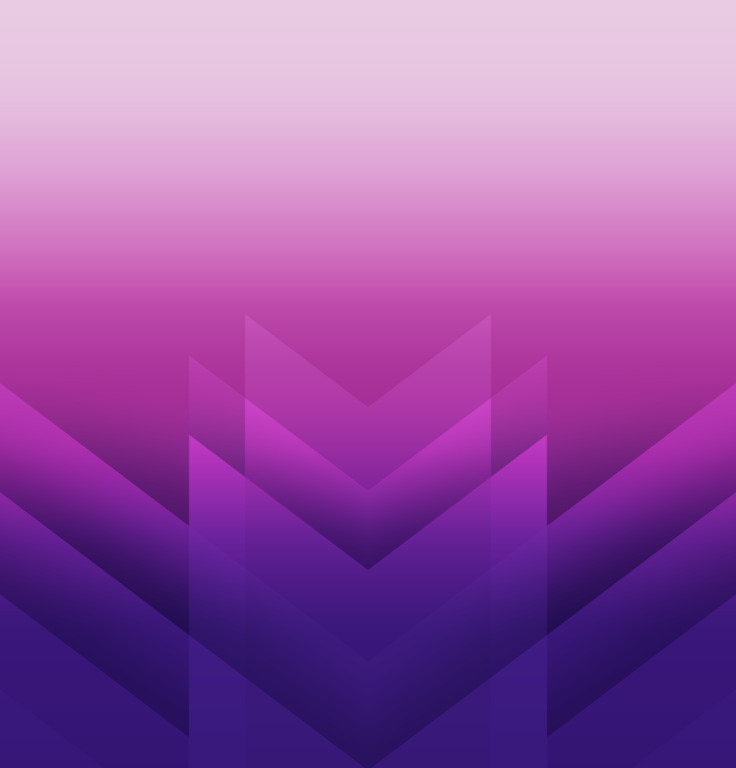
This background is drawn by a Shadertoy shader. Its source:

```glsl
float ramp(float a, float b, float x) {
    return clamp((x - a) / (b - a), 0.0, 1.0);
}

// Antialiased coverage of the positive side of a distance
float cover(float d) {
    return smoothstep(-0.9, 0.9, d * iResolution.y);
}

// Pale pink to magenta backdrop; t runs from top to bottom
vec3 skyColor(float t) {
    vec3 c = mix(vec3(0.915, 0.80, 0.89), vec3(0.90, 0.76, 0.88), ramp(0.0, 0.14, t));
    c = mix(c, vec3(0.86, 0.58, 0.81), smoothstep(0.10, 0.29, t));
    c = mix(c, vec3(0.77, 0.32, 0.69), smoothstep(0.22, 0.42, t));
    c = mix(c, vec3(0.66, 0.19, 0.60), smoothstep(0.34, 0.52, t));
    return mix(c, vec3(0.42, 0.12, 0.52), smoothstep(0.49, 0.69, t));
}

// Magenta to indigo panels
vec3 panelColor(float t) {
    vec3 c = mix(vec3(0.74, 0.23, 0.71), vec3(0.66, 0.17, 0.67), ramp(0.50, 0.61, t));
    c = mix(c, vec3(0.42, 0.13, 0.60), smoothstep(0.57, 0.72, t));
    c = mix(c, vec3(0.225, 0.09, 0.48), smoothstep(0.66, 0.84, t));
    return mix(c, vec3(0.20, 0.08, 0.45), ramp(0.83, 1.0, t));
}

// Violet shadow cast upward by the chevron at the given edge
vec3 shade(float v, float edge, float strength) {
    float depth = strength * smoothstep(edge - 0.15, edge + 0.01, v);
    return 1.0 - depth * vec3(1.0, 1.0, 0.8);
}

void mainImage(out vec4 fragColor, in vec2 fragCoord) {
    float side = abs(fragCoord.x - 0.5 * iResolution.x) / iResolution.y;
    float t = 1.0 - fragCoord.y / iResolution.y;
    float v = t + 0.756 * side; // constant along every chevron edge

    float inner = cover(0.160 - side);
    float outer = cover(0.233 - side);
    vec3 sky = skyColor(t);
    vec3 panel = panelColor(t);
    vec3 glow = vec3(0.08, 0.05, 0.08) * (1.0 - smoothstep(0.52, 0.74, t));
    float low = smoothstep(0.45, 0.75, t);

    // Wide chevrons beside the pillars
    vec3 wings = sky * shade(v, 0.861, 0.30 * low);
    wings = mix(wings, panel * shade(v, 1.003, 0.42 * low), cover(v - 0.861));
    wings = mix(wings, panel * shade(v, 1.136, 0.28 * low), cover(v - 1.003));
    wings = mix(wings, panel, cover(v - 1.136));

    // Stacked translucent pillars
    vec3 haze = mix(vec3(0.04, 0.05, 0.06), vec3(0.05, 0.01, 0.07), ramp(0.48, 0.62, t));
    vec3 pillar = mix(sky, sky + haze, inner * cover(v - 0.530));
    vec3 rim = sky + vec3(0.05, 0.03, 0.06);
    vec3 band = mix(rim, panel + glow, inner);
    pillar = mix(pillar, band * shade(v, 0.742, 0.36 * low), cover(v - 0.639));
    vec3 body = panel + 0.7 * glow + vec3(0.01, 0.005, 0.02);
    body *= 1.0 - 0.04 * inner;
    body += vec3(0.012, 0.012, 0.015) * cover(v - 0.861);
    body *= mix(shade(v, 1.003, 0.26 * low), vec3(1.0), cover(v - 1.003));
    pillar = mix(pillar, body, cover(v - 0.742));

    vec3 color = mix(wings, pillar, outer);
    color += vec3(0.012, 0.01, 0.02) * cover(v - 1.260);
    fragColor = vec4(color, 1.0);
}
```
